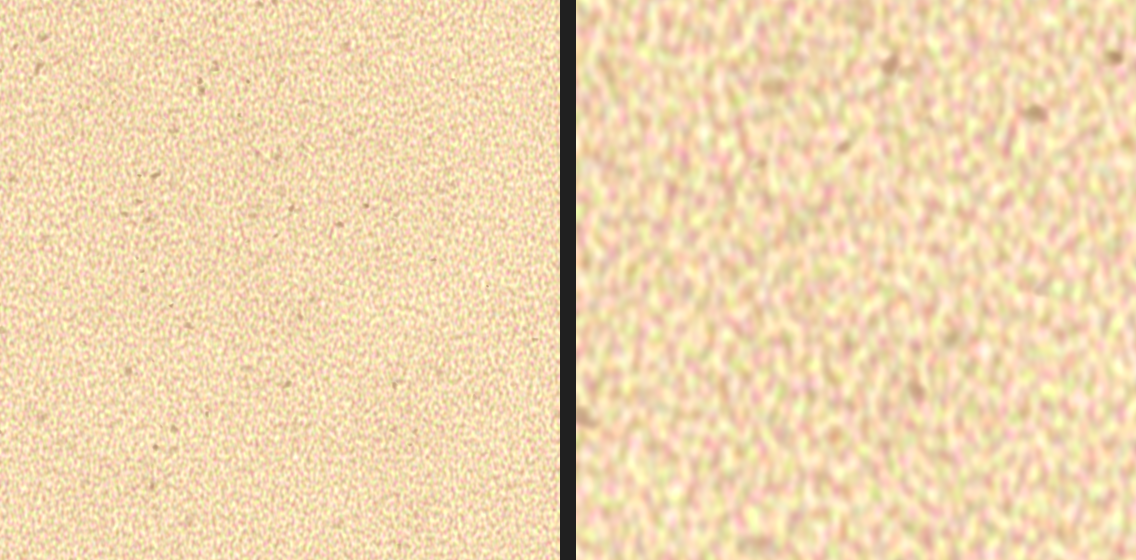
Left: the whole. Right: its middle third, enlarged.
Reproduce this texture procedurally as a WebGL 2 fragment shader.

```glsl
#version 300 es
precision highp float;
// Pale sandy paper: fine, slightly upright multicoloured grain with sparse soft brown specks.

#define BASE_COLOR vec3(0.957, 0.856, 0.701)
#define SPECK_COLOR vec3(0.70, 0.57, 0.43)
#define GRAIN_FREQ vec2(126.0, 86.0)
#define TINT_FREQ vec2(116.0, 80.0)
#define LIGHT_GAIN vec3(0.127, 0.187, 0.140)
#define WARM_GAIN vec3(0.073, -0.073, 0.017)
#define BLUE_GAIN vec3(0.017, -0.040, 0.110)
#define MOTTLE_GAIN 0.024
#define SPECK_CELLS 34.0
#define SPECK_SHARE 0.30
#define SPECK_RADIUS 0.0066

uniform vec2 u_resolution;
out vec4 fragColor;

// Integer hash giving three values in 0..1 for a lattice cell
vec3 hash3(vec2 cell, uint seed) {
    uvec3 v = uvec3(uvec2(ivec2(cell) + 4096), seed);
    v = v * 1664525u + 1013904223u;
    v.x += v.y * v.z; v.y += v.z * v.x; v.z += v.x * v.y;
    v ^= v >> 16u;
    v.x += v.y * v.z; v.y += v.z * v.x; v.z += v.x * v.y;
    return vec3(v >> 8u) / 16777216.0;
}

// Slopes of three channels at a lattice corner, applied to an offset
vec3 slope3(vec2 cell, vec2 offset, uint seed) {
    vec3 angle = 6.28318 * hash3(cell, seed);
    return cos(angle) * offset.x + sin(angle) * offset.y;
}

// Gradient noise, three independent channels centred on zero
vec3 noise3(vec2 p, uint seed) {
    vec2 cell = floor(p);
    vec2 f = fract(p);
    vec2 w = f * f * f * (f * (f * 6.0 - 15.0) + 10.0);
    vec2 r = vec2(1, 0), u = vec2(0, 1), ru = vec2(1);
    vec3 low = mix(slope3(cell, f, seed), slope3(cell + r, f - r, seed), w.x);
    vec3 high = mix(slope3(cell + u, f - u, seed), slope3(cell + ru, f - ru, seed), w.x);
    return mix(low, high, w.y);
}

mat2 rotation(float angle) {
    float c = cos(angle), s = sin(angle);
    return mat2(c, s, -s, c);
}

// Two crossed layers hide the lattice and give leaning grains
vec3 grain(vec2 uv, vec2 freq, uint seed) {
    vec3 right = noise3(freq * (rotation(0.30) * uv), seed);
    vec3 left = noise3(1.13 * freq * (rotation(-0.22) * uv) + 17.3, seed + 1u);
    return 0.87 * (right + left);
}

// Broad unevenness of the surface
float mottle(vec2 uv) {
    return 0.7 * noise3(uv * 5.0, 21u).x + 0.7 * noise3(uv * 13.0 + 3.7, 22u).x
         + noise3(uv * 33.0 + 9.1, 23u).x;
}

// Soft irregular specks, denser toward the upper left
float specks(vec2 uv) {
    vec2 warped = uv + 0.004 * noise3(uv * 100.0, 31u).xy;
    vec2 home = floor(uv * SPECK_CELLS);
    float cover = 0.0;
    for (int y = -1; y <= 1; y++) {
        for (int x = -1; x <= 1; x++) {
            vec2 cell = home + vec2(x, y);
            vec3 place = hash3(cell, 41u);
            vec3 form = hash3(cell, 42u);
            vec2 center = (cell + place.xy) / SPECK_CELLS;
            float cluster = noise3(center * 6.0, 43u).x;
            float corner = 1.0 - smoothstep(0.15, 0.85, distance(center, vec2(0.25, 0.75)));
            float share = SPECK_SHARE * (0.35 + 0.9 * corner + 1.2 * cluster);
            vec2 d = rotation(form.x * 3.14159) * (warped - center);
            d.x /= 1.0 + 0.9 * form.y * form.y;
            float radius = SPECK_RADIUS * mix(0.6, 1.2, form.y);
            float strength = mix(0.16, 0.85, form.z * form.z * form.z);
            float body = 1.0 - smoothstep(0.15 * radius, 1.25 * radius, length(d));
            cover = max(cover, body * strength * step(place.z, share));
        }
    }
    return cover;
}

void main() {
    vec2 uv = gl_FragCoord.xy / u_resolution;

    // Fine light and dark grain with separate colour drift
    float light = grain(uv, GRAIN_FREQ, 1u).x;
    vec3 tint = grain(uv, TINT_FREQ, 11u);
    vec3 color = BASE_COLOR + light * LIGHT_GAIN + tint.x * WARM_GAIN + tint.y * BLUE_GAIN;

    // Gentle large scale shading
    float shade = mottle(uv) * MOTTLE_GAIN
                - 0.012 * (1.0 - smoothstep(0.0, 0.5, distance(uv, vec2(0.33, 0.72))));
    color += shade * vec3(0.7, 1.0, 1.0);

    color = mix(color, SPECK_COLOR + 0.3 * light * LIGHT_GAIN, specks(uv));
    fragColor = vec4(clamp(color, 0.0, 1.0), 1.0);
}
```
